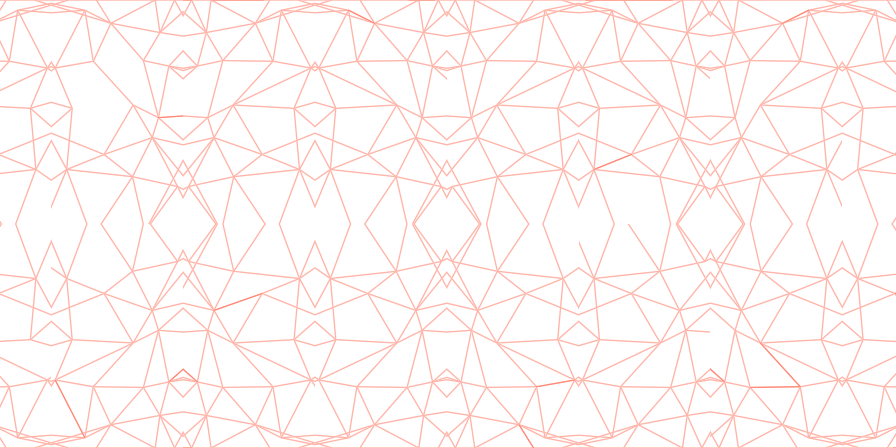
Reproduce this pattern procedurally as a WebGL 2 fragment shader.

```glsl
#version 300 es
precision highp float;
// Fine salmon wire mesh of irregular triangles on white, mirrored about
// the middle height and about evenly spaced upright axes. A jittered,
// staggered lattice is joined by edges; some are missing, long or darker.

uniform vec2 u_resolution;
out vec4 fragColor;

// Lengths are in units of the canvas height.
const vec3 PAPER = vec3(1.0);
const vec3 LINE_COLOR = vec3(1.0, 0.55, 0.48);
const float REPEAT_WIDTH = 0.5885;   // distance between mirror axes
const float AXIS_X = 0.703;          // one mirror axis
const vec2 CELL = vec2(0.100, 0.090);
const float JITTER = 0.82;           // vertex scatter, in cells
const float HALF_LINE = 0.00105;
const float SOFT_PIXELS = 1.35;      // edge smoothing
const float NORMAL_INK = 0.95;
const float DARK_INK = 1.6;
const float DARK_CHANCE = 0.02;
const float SHARED_GAP = 0.03;       // edges missing in every repeat
const float LOCAL_GAP = 0.04;        // edges missing in one repeat only
const float MIDDLE_GAP = 0.22;       // sparser band along the middle
const float MIDDLE_BAND = 0.045;
const float FLIP_CHANCE = 0.22;      // diagonals turned the long way
const float SLIVER_CHANCE = 0.22;    // extra edges spanning two rows

float hash(vec2 cell, float salt) {
    vec3 p = fract(vec3(cell, salt) * vec3(0.1031, 0.1030, 0.0973));
    p += dot(p, p.yzx + 33.33);
    return fract((p.x + p.y) * p.z);
}

// Staggered lattice point, held inside the upper border
vec2 vertex(vec2 cell) {
    vec2 scatter = vec2(hash(cell, 11.0), hash(cell, 23.0)) - 0.5;
    vec2 v = cell + scatter * JITTER;
    v.x += 0.5 * mod(cell.y, 2.0);
    v *= CELL;
    v.y = min(v.y, 0.5);
    return v;
}

float segmentDistance(vec2 p, vec2 a, vec2 b) {
    vec2 ab = b - a;
    float t = clamp(dot(p - a, ab) / max(dot(ab, ab), 1e-6), 0.0, 1.0);
    return length(p - a - ab * t);
}

// Line coverage that keeps its total ink when thinner than a pixel
float coverage(float dist, float pixel) {
    float soft = SOFT_PIXELS * pixel;
    float outer = max(soft, HALF_LINE + 0.5 * soft);
    float strength = min(1.0, 2.0 * HALF_LINE / soft);
    return strength * (1.0 - smoothstep(outer - soft, outer, dist));
}

// Ink of one edge, with gaps and darker strokes chosen by hash
float edgeInk(vec2 p, vec2 a, vec2 b, vec2 cell, float kind, float part, float pixel) {
    float dist = segmentDistance(p, a, b);
    if (dist > HALF_LINE + 2.0 * pixel) return 0.0;
    bool nearMiddle = abs(a.y + b.y) * 0.5 < MIDDLE_BAND;
    float gap = nearMiddle ? MIDDLE_GAP : SHARED_GAP;
    if (hash(cell, 31.0 + kind) < gap) return 0.0;
    float local = hash(cell, 57.0 + kind + 7.0 * part);
    if (local < LOCAL_GAP) return 0.0;
    float ink = local > 1.0 - DARK_CHANCE ? DARK_INK : NORMAL_INK;
    return ink * coverage(dist, pixel);
}

void main() {
    float pixel = 1.0 / u_resolution.y;
    vec2 p = gl_FragCoord.xy * pixel;

    // Fold into one quarter of a repeat
    float u = (p.x - AXIS_X) / REPEAT_WIDTH + 0.5;
    float repeatId = floor(u);
    vec2 offset = vec2((fract(u) - 0.5) * REPEAT_WIDTH, p.y - 0.5);
    vec2 q = abs(offset);
    vec2 side = step(vec2(0.0), offset);
    float part = 4.0 * repeatId + 2.0 * side.x + side.y;

    // Join nearby lattice points
    vec2 home = floor(q / CELL);
    float ink = 0.0;
    for (int j = -3; j <= 2; j++) {
        for (int i = -3; i <= 2; i++) {
            vec2 cell = home + vec2(i, j);
            vec2 a = vertex(cell);
            vec2 right = vertex(cell + vec2(1.0, 0.0));
            vec2 up = vertex(cell + vec2(0.0, 1.0));
            vec2 across = vertex(cell + vec2(1.0, 1.0));
            ink = max(ink, edgeInk(q, a, right, cell, 1.0, part, pixel));
            ink = max(ink, edgeInk(q, a, up, cell, 2.0, part, pixel));

            bool rising = mod(cell.y, 2.0) > 0.5;
            if (hash(cell, 41.0) < FLIP_CHANCE) rising = !rising;
            vec2 from = rising ? a : right;
            vec2 to = rising ? across : up;
            ink = max(ink, edgeInk(q, from, to, cell, 3.0, part, pixel));

            if (hash(cell, 47.0) < SLIVER_CHANCE) {
                float lean = floor(hash(cell, 53.0) * 2.0);
                vec2 far = vertex(cell + vec2(lean, 2.0));
                ink = max(ink, edgeInk(q, a, far, cell, 4.0, part, pixel));
            }
        }
    }

    fragColor = vec4(mix(PAPER, LINE_COLOR, min(ink, 1.0)), 1.0);
}
```
